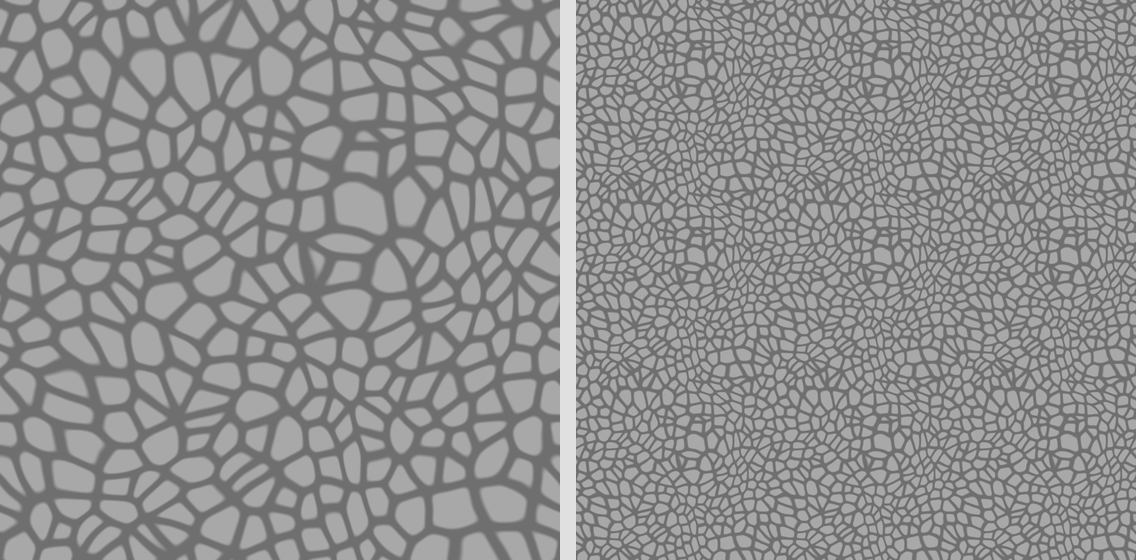
Left: one tile. Right: repeated 3 by 3.
Write a Shadertoy shader that draws this pattern.

```glsl
// Tileable hide of rounded, warped light grey cells between soft dark grey seams.

const vec3  SEAM_COLOR   = vec3(0.437);
const vec3  CELL_COLOR   = vec3(0.660);
const int   CELLS        = 17;     // cells per canvas side
const float JITTER       = 0.98;   // scatter of the cell centres
const float SEAM_HALF    = 0.120;  // half seam width, in cells
const float EDGE_SOFT    = 0.055;  // half width of the edge blend, in cells
const float ROUNDNESS    = 18.0;   // lower values give rounder corners
const int   BEND_FREQ    = 4;      // broad warp that stretches the cells
const float BEND_AMOUNT  = 0.045;
const int   WOBBLE_FREQ  = 19;     // fine warp that curves the outlines
const float WOBBLE_AMOUNT = 0.005;

// Two random values in 0..1 for a lattice point that wraps after "period"
vec2 hashWrapped(ivec2 cell, int period, uint seed) {
    uvec2 q = uvec2((cell % period + period) % period);
    uint h = q.x * 1597u + q.y * 51749u + seed * 7919u + 1u;
    h = (h ^ (h >> 16)) * 73244475u;
    h = (h ^ (h >> 15)) * 73244475u;
    h ^= h >> 16;
    return vec2(h & 65535u, h >> 16) / 65535.0;
}

// Smooth periodic noise vector in -1..1
vec2 noiseWrapped(vec2 uv, int period, uint seed) {
    vec2 p = uv * float(period);
    ivec2 i = ivec2(floor(p));
    vec2 f = fract(p);
    f = f * f * f * (f * (f * 6.0 - 15.0) + 10.0);
    vec2 low  = mix(hashWrapped(i, period, seed),
                    hashWrapped(i + ivec2(1, 0), period, seed), f.x);
    vec2 high = mix(hashWrapped(i + ivec2(0, 1), period, seed),
                    hashWrapped(i + ivec2(1, 1), period, seed), f.x);
    return mix(low, high, f.y) * 2.0 - 1.0;
}

vec2 cellCentre(ivec2 cell) {
    return vec2(cell) + 0.5 + JITTER * (hashWrapped(cell, CELLS, 3u) - 0.5);
}

// Distance to the Voronoi border, with a smooth minimum to round the corners
float borderDistance(vec2 p) {
    ivec2 base = ivec2(floor(p));
    ivec2 nearestCell = base;
    vec2 toNearest = vec2(0.0);
    float best = 1e3;
    for (int y = -2; y <= 2; y++)
    for (int x = -2; x <= 2; x++) {
        ivec2 cell = base + ivec2(x, y);
        vec2 offset = cellCentre(cell) - p;
        float d = dot(offset, offset);
        if (d < best) {
            best = d;
            nearestCell = cell;
            toNearest = offset;
        }
    }

    float sum = 0.0;
    for (int y = -2; y <= 2; y++)
    for (int x = -2; x <= 2; x++) {
        if (x == 0 && y == 0) continue;
        vec2 offset = cellCentre(nearestCell + ivec2(x, y)) - p;
        vec2 across = offset - toNearest;
        float d = dot(0.5 * (offset + toNearest), across) / max(length(across), 1e-4);
        sum += exp(-ROUNDNESS * d);
    }
    return -log(sum) / ROUNDNESS;
}

void mainImage(out vec4 fragColor, in vec2 fragCoord) {
    vec2 uv = fragCoord / iResolution.xy;

    // Periodic warp: broad stretching plus slight wobble
    vec2 warped = uv + BEND_AMOUNT * noiseWrapped(uv, BEND_FREQ, 11u)
                     + WOBBLE_AMOUNT * noiseWrapped(uv, WOBBLE_FREQ, 29u);

    // Soft transition, never thinner than about one pixel
    float d = borderDistance(warped * float(CELLS));
    float soft = max(EDGE_SOFT, 0.75 * float(CELLS) / iResolution.y);
    float inside = smoothstep(SEAM_HALF - soft, SEAM_HALF + soft, d);

    fragColor = vec4(mix(SEAM_COLOR, CELL_COLOR, inside), 1.0);
}
```
